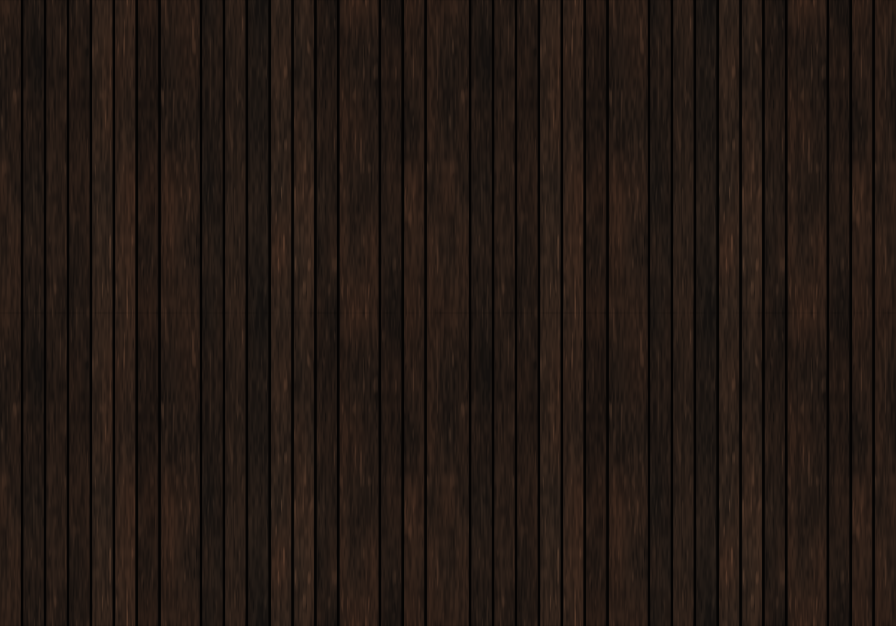
Give the GLSL for this texture, as a WebGL 1 fragment shader.

```glsl
precision highp float;

uniform vec2 u_resolution;

float hash(vec2 cell, float seed) {
  return fract(sin(dot(cell, vec2(127.1, 311.7)) + seed * 17.3) * 43758.5453);
}

// Value noise over the unit tile, wrapping after a whole number of cells
float wrapNoise(vec2 tile, vec2 cells, float seed) {
  vec2 p = tile * cells;
  vec2 cell = floor(p);
  vec2 f = fract(p);
  f = f * f * (3.0 - 2.0 * f);
  vec2 a = mod(cell, cells);
  vec2 b = mod(cell + 1.0, cells);
  return mix(mix(hash(a, seed), hash(vec2(b.x, a.y), seed), f.x),
             mix(hash(vec2(a.x, b.y), seed), hash(b, seed), f.x), f.y);
}

// Widths of the 17 planks add up to one tile
float plankWidth(float id) {
  if (id > 15.5) return 0.0996;
  return mod(id, 7.0) > 5.5 ? 0.0925 : 0.0511;
}

// Returns the plank index and the distance to its nearest side
vec2 findPlank(float x) {
  vec2 plank = vec2(16.0, 0.0);
  float left = 0.0;
  for (int i = 0; i < 17; i++) {
    float right = left + plankWidth(float(i));
    if (x >= left && x < right) plank = vec2(float(i), min(x - left, right - x));
    left = right;
  }
  return plank;
}

// Dark, bright and medium planks alternate in a cycle of seven
float plankTone(float id) {
  float phase = mod(id * 3.0, 7.0);
  float rank = min(phase, 7.0 - phase);
  if (id > 15.5) return 0.54;
  if (rank < 1.5) return 0.38;
  return rank < 2.5 ? 0.72 : 0.53;
}

void main() {
  vec2 tile = fract(gl_FragCoord.xy / u_resolution * 2.0);
  vec2 pixel = 2.0 / u_resolution;
  vec2 plank = findPlank(fract(tile.x - 0.0495));
  float id = plank.x;
  float tone = plankTone(id);

  // Fine straight fibres over slow changes along each plank
  vec2 bent = tile;
  bent.x += 0.003 * (wrapNoise(tile, vec2(24.0, 5.0), id) - 0.5);
  float fibre = wrapNoise(bent, vec2(230.0, 9.0), id + 1.0) - 0.5;
  float hair = wrapNoise(bent, vec2(300.0, 30.0), id + 2.0) - 0.5;
  float cloud = wrapNoise(tile, vec2(24.0, 5.0), id + 3.0) - 0.5;
  float shade = tone + (0.55 + 0.8 * tone) * (0.3 * fibre + 0.4 * hair) + 0.3 * cloud;
  shade += 0.06 * sin(6.28318 * tile.y);

  // Pale worn flecks and thin dark pores
  float fleck = wrapNoise(bent, vec2(170.0, 13.0), id + 4.0);
  float pore = wrapNoise(bent, vec2(256.0, 18.0), id + 5.0);
  shade += 0.8 * tone * smoothstep(0.76, 0.98, fleck);
  shade -= 0.14 * smoothstep(0.75, 0.95, pore);

  vec3 umber = vec3(0.064, 0.049, 0.042);
  vec3 tan = vec3(0.22, 0.157, 0.119);
  vec3 color = mix(umber, tan, clamp(shade, 0.12, 1.5));

  // Some planks lean to red, others to grey
  float warmth = hash(vec2(id, 3.0), 1.0) - 0.5 + cloud;
  color *= 1.0 + vec3(0.08, -0.02, -0.07) * warmth;

  // Faint broken joint where the boards meet end to end
  float joint = 1.0 - smoothstep(0.0, 0.003 + pixel.y, min(tile.y, 1.0 - tile.y));
  color *= 1.0 - 0.14 * joint * wrapNoise(tile, vec2(60.0, 1.0), 9.0);

  // Crisp black gaps between planks, with a thin shadow beside them
  color *= mix(0.78, 1.0, smoothstep(0.002, 0.006, plank.y));
  float wood = smoothstep(0.0026 - 0.4 * pixel.x, 0.0026 + 0.4 * pixel.x, plank.y);
  color = mix(vec3(0.014, 0.012, 0.011), color, wood);

  gl_FragColor = vec4(color, 1.0);
}
```
